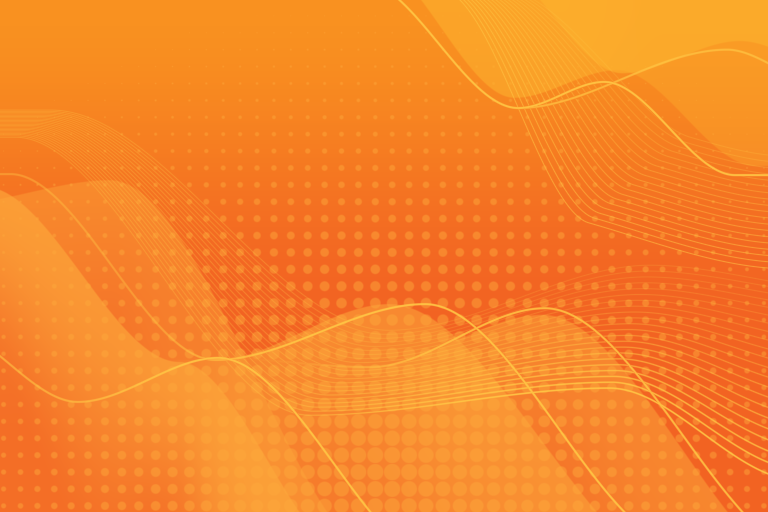
A WebGL 1 fragment shader for this background:

```glsl
precision highp float;
// Warm abstract backdrop: an orange gradient, a radial halftone dot grid,
// translucent wave-shaped fills and fans of fine flowing lines. Every curve is
// a height over x made of smooth ramps, with an analytic slope for even widths.

uniform vec2 u_resolution;

#define ASPECT 1.5
#define DOT_PITCH 0.033
#define DOT_RADIUS 0.0162
#define DOT_REACH 0.92
#define THICK 0.0020
#define THIN 0.0009
#define RIBBON_LINES 22
#define FAN_LINES 19

const vec3 TOP_ORANGE = vec3(0.975, 0.570, 0.125);
const vec3 DEEP_ORANGE = vec3(0.950, 0.390, 0.135);
const vec3 AMBER = vec3(0.990, 0.660, 0.230);
const vec3 GOLD = vec3(0.990, 0.700, 0.180);
const vec3 LINE_YELLOW = vec3(1.000, 0.780, 0.270);

float pixel;

// Height gained between two points with flat ends (x), and its slope (y).
vec2 ramp(float x, vec2 a, vec2 b) {
  float w = b.x - a.x;
  float t = clamp((x - a.x) / w, 0.0, 1.0);
  return (b.y - a.y) * vec2(t * t * (3.0 - 2.0 * t), 6.0 * t * (1.0 - t) / w);
}

// Signed distance to a curve of given height and slope; positive below it.
float below(float y, vec2 curve) {
  return (y - curve.x) * inversesqrt(1.0 + curve.y * curve.y);
}

// Distance to a wave through four crests and troughs.
float wave(vec2 p, vec2 a, vec2 b, vec2 c, vec2 d) {
  vec2 curve = vec2(a.y, 0.0) + ramp(p.x, a, b) + ramp(p.x, b, c) + ramp(p.x, c, d);
  return below(p.y, curve);
}

float fill(float d) {
  return smoothstep(-pixel, pixel, d);
}

float stroke(float d, float halfWidth) {
  return 1.0 - smoothstep(halfWidth - 0.8 * pixel, halfWidth + 0.8 * pixel, abs(d));
}

// Fill that is strongest along its edge and fades with depth.
float fadingFill(float d, float depth, float rest) {
  return fill(d) * mix(1.0, rest, smoothstep(0.0, depth, d));
}

float halftone(vec2 p) {
  vec2 origin = vec2(0.007, 0.031);
  vec2 cell = floor((p - origin) / DOT_PITCH + 0.5);
  vec2 center = origin + cell * DOT_PITCH;
  float reach = length((center - vec2(0.76, 0.92)) * vec2(0.85, 1.0)) / DOT_REACH;
  float radius = DOT_RADIUS * (1.0 - reach);
  return fill(radius - length(p - center)) * step(0.0, radius);
}

// Lines sweeping from the left edge, through a trough, to the right edge.
float ribbon(vec2 p) {
  float sum = 0.0;
  float rightward = smoothstep(0.4, 1.0, p.x);
  for (int i = 0; i < RIBBON_LINES; i++) {
    float t = float(i) / float(RIBBON_LINES - 1);
    float d = wave(p, mix(vec2(0.10, 0.215), vec2(0.03, 0.268), t),
                      mix(vec2(0.76, 0.645), vec2(0.605, 0.811), t),
                      mix(vec2(1.27, 0.518), vec2(1.19, 0.758), t),
                      mix(vec2(1.66, 0.566), vec2(1.56, 0.938), pow(t, 1.2)));
    float width = THIN * (1.0 + 0.8 * t * t * rightward);
    sum = max(sum, stroke(d, width) * mix(0.32, mix(0.2, 0.9, t * t), rightward));
  }
  return sum;
}

// Lines falling from the top edge and levelling out at the right.
float fan(vec2 p) {
  float sum = 0.0;
  for (int i = 0; i < FAN_LINES; i++) {
    float t = float(i) / float(FAN_LINES - 1);
    vec2 curve = vec2(-0.02, 0.0)
      + ramp(p.x, vec2(mix(0.86, 0.98, t), 0.0), vec2(mix(1.15, 1.35, t), mix(0.42, 0.255, t)))
      + ramp(p.x, vec2(mix(0.94, 1.17, t), 0.0), vec2(1.54, mix(0.125, 0.07, t)));
    sum = max(sum, stroke(below(p.y, curve), THIN) * mix(0.6, 0.25, t));
  }
  return sum;
}

void main() {
  pixel = 1.0 / u_resolution.y;
  vec2 uv = gl_FragCoord.xy / u_resolution;
  vec2 p = vec2(uv.x * ASPECT, 1.0 - uv.y);  // y runs downward

  vec3 color = mix(TOP_ORANGE, DEEP_ORANGE, smoothstep(0.0, 0.62, p.y));

  // Lower hills, back to front
  float hillRight = wave(p, vec2(0.72, 0.717), vec2(1.06, 0.615), vec2(1.60, 1.133), vec2(1.9, 1.2));
  float hillMid = wave(p, vec2(0.42, 0.703), vec2(0.76, 0.594), vec2(1.36, 1.133), vec2(1.6, 1.2));
  float hillLeft = wave(p, vec2(-0.1, 0.40), vec2(0.215, 0.352), vec2(0.78, 1.12), vec2(1.0, 1.2));
  float cornerLeft = wave(p, vec2(-0.03, 0.365), vec2(0.35, 0.707), vec2(0.7, 1.1), vec2(1.0, 1.2));
  color = mix(color, AMBER, 0.50 * fadingFill(hillRight, 0.35, 0.5) * smoothstep(0.6, 0.95, p.x));
  color = mix(color, AMBER, 0.55 * fadingFill(hillMid, 0.40, 0.55) * smoothstep(0.28, 0.55, p.x));
  color = mix(color, AMBER, 0.42 * fadingFill(hillLeft, 0.50, 0.35));
  color = mix(color, AMBER, 0.65 * fadingFill(cornerLeft, 0.33, 0.0));

  color = mix(color, AMBER, 0.48 * halftone(p));

  // Upper right sheets
  float sheet = -wave(p, vec2(0.72, -0.08), vec2(1.005, 0.191), vec2(1.205, 0.137), vec2(1.475, 0.324));
  float sheetTop = -wave(p, vec2(0.957, -0.068), vec2(1.215, 0.143), vec2(1.445, 0.08), vec2(1.68, 0.16));
  color = mix(color, GOLD, fill(sheet) * mix(0.55, 0.35, smoothstep(1.1, 1.3, p.x)));
  color = mix(color, GOLD, 0.6 * fill(sheetTop));

  // Fine line families, then the bold strands
  float lines = max(ribbon(p), fan(p));
  float strand = wave(p, vec2(0.02, 0.34), vec2(0.42, 0.703), vec2(0.83, 0.594), vec2(1.348, 1.074));
  lines = max(lines, stroke(strand, THICK) * mix(0.4, 0.9, smoothstep(0.25, 0.6, p.x)));
  strand = wave(p, vec2(-0.117, 0.635), vec2(0.152, 0.785), vec2(0.426, 0.699), vec2(0.879, 1.113));
  lines = max(lines, stroke(strand, THICK) * mix(0.6, 0.9, smoothstep(0.1, 0.4, p.x)));
  strand = wave(p, vec2(0.42, 0.699), vec2(0.723, 0.717), vec2(1.064, 0.602), vec2(1.60, 1.094));
  lines = max(lines, stroke(strand, THICK) * 0.85 * smoothstep(0.42, 0.95, p.x));
  strand = wave(p, vec2(0.703, -0.039), vec2(1.012, 0.211), vec2(1.18, 0.16), vec2(1.436, 0.342));
  lines = max(lines, stroke(strand, THICK) * 0.9);
  strand = wave(p, vec2(0.703, -0.039), vec2(1.012, 0.211), vec2(1.42, 0.097), vec2(1.6, 0.16));
  lines = max(lines, stroke(strand, THICK) * 0.7);
  color = mix(color, LINE_YELLOW, lines);

  gl_FragColor = vec4(color, 1.0);
}
```
